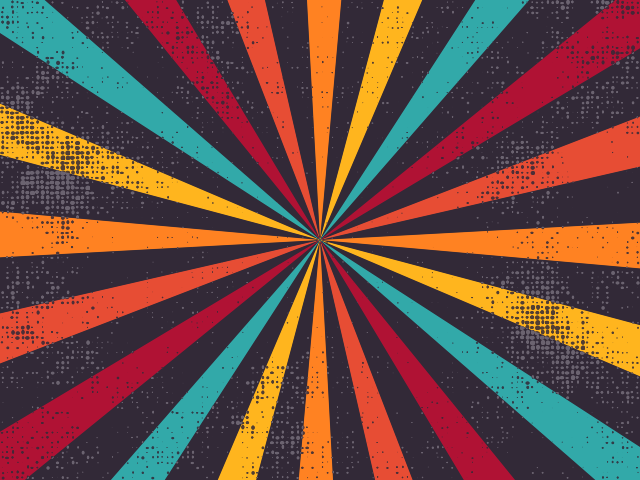
Reproduce this background procedurally as a WebGL 1 fragment shader.

```glsl
precision highp float;
// Retro sunburst: twenty coloured rays on a dark ground, found by folding the
// polar angle into equal sectors. A halftone grid of irregular specks, sized
// by cloudy noise and soft wear patches, gives it a worn print texture.

uniform vec2 u_resolution;

#define RAY_COUNT 20.0
#define RAY_TILT -0.0172      // angle of the first ray, radians
#define RAY_HALF 0.0713       // half opening of each ray, radians
#define DOT_ROWS 96.0         // halftone cells per canvas height
#define DOT_MAX 0.46          // largest speck radius, in cells
#define WEAR_BASE 0.07        // wear at the centre
#define WEAR_EDGE 0.42        // wear gained towards the borders
#define WEAR_PATCH 0.62       // wear gained inside patches
#define GROUND vec3(0.196, 0.161, 0.216)
#define SPECK vec3(0.46, 0.43, 0.48)

const float TAU = 6.2831853;

float hash(vec2 p) {
  vec3 q = fract(vec3(p.xyx) * 0.1031);
  q += dot(q, q.yzx + 33.33);
  return fract((q.x + q.y) * q.z);
}

float valueNoise(vec2 p) {
  vec2 cell = floor(p), f = fract(p);
  f = f * f * (3.0 - 2.0 * f);
  float low = mix(hash(cell), hash(cell + vec2(1.0, 0.0)), f.x);
  float high = mix(hash(cell + vec2(0.0, 1.0)), hash(cell + 1.0), f.x);
  return mix(low, high, f.y);
}

// Five ray colours, repeated counter-clockwise
vec3 rayColor(float index) {
  float k = mod(index + RAY_COUNT + 0.5, 5.0);
  if (k < 1.0) return vec3(1.00, 0.510, 0.133);
  if (k < 2.0) return vec3(0.906, 0.302, 0.204);
  if (k < 3.0) return vec3(0.690, 0.071, 0.204);
  if (k < 4.0) return vec3(0.196, 0.663, 0.663);
  return vec3(1.00, 0.710, 0.118);
}

// Soft round falloff
float patchAt(vec2 p, vec2 center, float radius) {
  vec2 d = (p - center) / radius;
  return exp(-dot(d, d));
}

// How worn the print is at a point
float wearAmount(vec2 p) {
  float patches = patchAt(p, vec2(-0.56, 0.18), 0.15)
                + patchAt(p, vec2(-0.58, -0.18), 0.12)
                + patchAt(p, vec2(-0.09, -0.35), 0.10)
                + patchAt(p, vec2(0.53, 0.48), 0.12)
                + patchAt(p, vec2(0.45, -0.20), 0.13)
                + 0.6 * patchAt(p, vec2(-0.19, 0.36), 0.11)
                + 0.6 * patchAt(p, vec2(0.42, 0.15), 0.12);
  float cloud = 0.6 * valueNoise(p * 11.0 + 20.0) + 0.4 * valueNoise(p * 31.0 + 50.0);
  float wear = WEAR_BASE + WEAR_EDGE * dot(p, p) + WEAR_PATCH * patches;
  return wear * smoothstep(0.1, 0.85, cloud) * 1.7;
}

// Coverage of the halftone specks
float specks(vec2 p, float pixel) {
  vec2 grid = p * DOT_ROWS + 200.0;
  vec2 cell = floor(grid);
  vec2 jitter = vec2(hash(cell + 7.0), hash(cell + 19.0)) - 0.5;
  vec2 d = fract(grid) - 0.5 - 0.25 * jitter;
  d *= 1.0 + 0.5 * vec2(jitter.y, -jitter.x);
  float wear = wearAmount((cell + 0.5 - 200.0) / DOT_ROWS);
  float radius = DOT_MAX * sqrt(clamp(wear - 0.75 * hash(cell), 0.0, 1.0));
  float aa = pixel * DOT_ROWS;
  float strength = smoothstep(0.0, 0.12, radius);
  return strength * (1.0 - smoothstep(radius - 0.5 * aa, radius + 0.5 * aa, length(d)));
}

void main() {
  float pixel = 1.0 / u_resolution.y;
  vec2 p = (gl_FragCoord.xy - 0.5 * u_resolution) * pixel;

  // Rays
  float sector = TAU / RAY_COUNT;
  float angle = atan(p.y, p.x) - RAY_TILT;
  float index = floor(angle / sector + 0.5);
  float edge = length(p) * (RAY_HALF - abs(angle - index * sector));
  float ray = smoothstep(-0.6 * pixel, 0.6 * pixel, edge);
  vec3 color = mix(GROUND, rayColor(index), ray);

  // Specks: pale on the ground, dark on the rays
  vec3 ink = mix(SPECK, GROUND, ray);
  color = mix(color, ink, 0.85 * specks(p, pixel));

  gl_FragColor = vec4(color, 1.0);
}
```
